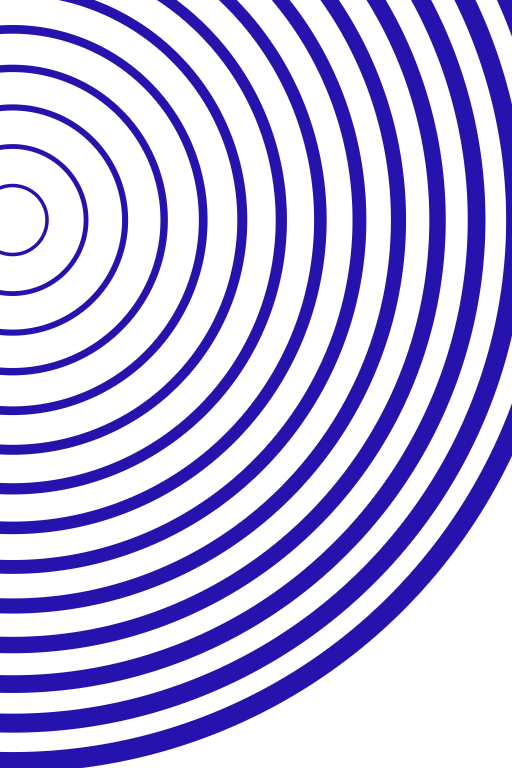
A Shadertoy shader for this pattern:

```glsl
// Concentric indigo rings on white, thickening outward from a point near the left edge.

// Lengths are fractions of the canvas height.
#define CENTER       vec2(0.0163, 0.7135)
#define FIRST_RADIUS 0.0449
#define SPACING      0.05085
#define FIRST_WIDTH  0.0046
#define WIDTH_GROWTH 0.00168
#define RING_COUNT   14.0
#define PAPER        vec3(1.0)
#define INK          vec3(0.15, 0.07, 0.68)

// Signed distance to the nearest ring band, negative inside the ink.
float ringDistance(float radius) {
    float index = clamp(round((radius - FIRST_RADIUS) / SPACING), 0.0, RING_COUNT - 1.0);
    float middle = FIRST_RADIUS + index * SPACING;
    float width = FIRST_WIDTH + index * WIDTH_GROWTH;
    return abs(radius - middle) - 0.5 * width;
}

void mainImage(out vec4 fragColor, in vec2 fragCoord) {
    vec2 position = fragCoord / iResolution.y;
    float pixel = 1.0 / iResolution.y;

    // One-pixel coverage ramp keeps the edges smooth at any size.
    float distanceToInk = ringDistance(length(position - CENTER));
    float coverage = clamp(0.5 - distanceToInk / pixel, 0.0, 1.0);

    fragColor = vec4(mix(PAPER, INK, coverage), 1.0);
}
```
